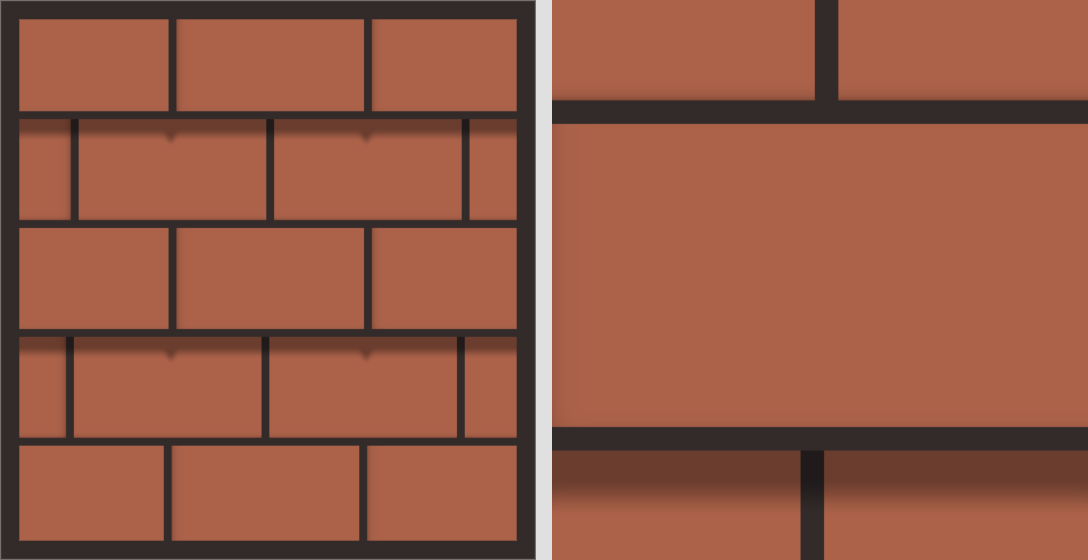
Left, the full canvas; right, a detail of the centre.
Give the GLSL for this texture, as a Shadertoy shader.

```glsl
#define ROW_HEIGHT 0.1944
#define BRICK_WIDTH 0.349
#define JOINT 0.0140
#define FRAME 0.0345
#define RIM 0.0019
#define FIRST_BED 0.2057
#define FIRST_JOINT 0.308
#define LOWER_SHIFT 0.0085
#define SHADOW_DEPTH 0.024
#define SHADOW_SOFT 0.016
#define SHADOW_DARK 0.38

const vec3 BRICK = vec3(0.673, 0.384, 0.288);
const vec3 MORTAR = vec3(0.200, 0.170, 0.166);
const vec3 RIM_GREY = vec3(0.47, 0.46, 0.45);

// 1 where d is below zero, with a smoothed edge
float inside(float d) {
    float aa = 0.8 / iResolution.y;
    return 1.0 - smoothstep(-aa, aa, d);
}

// Horizontal position in bricks; upright joints lie on whole numbers
float brickCoord(float x, float row) {
    float start = FIRST_JOINT - 0.5 * BRICK_WIDTH * mod(row, 2.0);
    start -= LOWER_SHIFT * step(2.5, row);
    return (x - start) / BRICK_WIDTH;
}

// Signed distance along x to the nearest upright joint
float jointOffset(float x, float row) {
    float u = brickCoord(x, row);
    return (u - floor(u + 0.5)) * BRICK_WIDTH;
}

void mainImage(out vec4 fragColor, in vec2 fragCoord) {
    vec2 size = iResolution.xy / iResolution.y;
    vec2 p = fragCoord / iResolution.y;
    p.y = 1.0 - p.y;

    // Courses, counted from the top
    float v = (p.y - FIRST_BED) / ROW_HEIGHT;
    float row = clamp(floor(v) + 1.0, 0.0, 4.0);
    float recessed = mod(row, 2.0);
    float below = (v - row + 1.0) * ROW_HEIGHT - 0.5 * JOINT;
    float above = ROW_HEIGHT - JOINT - below;
    float side = jointOffset(p.x, row);
    float gap = abs(side) - 0.5 * JOINT;

    // Bricks with soft shade beside the upright joints
    float firstJoint = step(brickCoord(p.x, row), 0.0);
    float shaded = mix(step(0.0, side), step(side, 0.0) * firstJoint, recessed);
    float sideShade = 0.22 * shaded * exp(-max(gap, 0.0) / 0.005);
    float footShade = mix(0.06, 0.24, recessed) * exp(-max(above, 0.0) / 0.003);
    vec3 color = BRICK * (1.0 - sideShade) * (1.0 - footShade);
    color = mix(color, MORTAR, inside(gap));

    // Shadow on recessed courses, deeper below the joints above
    float upper = jointOffset(p.x + 0.003, row - 1.0) / 0.009;
    float reach = SHADOW_DEPTH + 0.010 * exp(-upper * upper);
    float shadow = 1.0 - smoothstep(reach - 0.5 * SHADOW_SOFT, reach + SHADOW_SOFT, below);
    color *= 1.0 - SHADOW_DARK * recessed * shadow;

    // Level mortar beds
    float bed = abs(v - floor(v + 0.5)) * ROW_HEIGHT - 0.5 * JOINT;
    color = mix(color, MORTAR, inside(bed));

    // Surrounding frame and thin pale rim
    vec2 edge = min(p, size - p);
    float border = min(edge.x, edge.y);
    color = mix(color, MORTAR, inside(border - FRAME));
    color = mix(color, RIM_GREY, inside(border - RIM));

    fragColor = vec4(color, 1.0);
}
```
